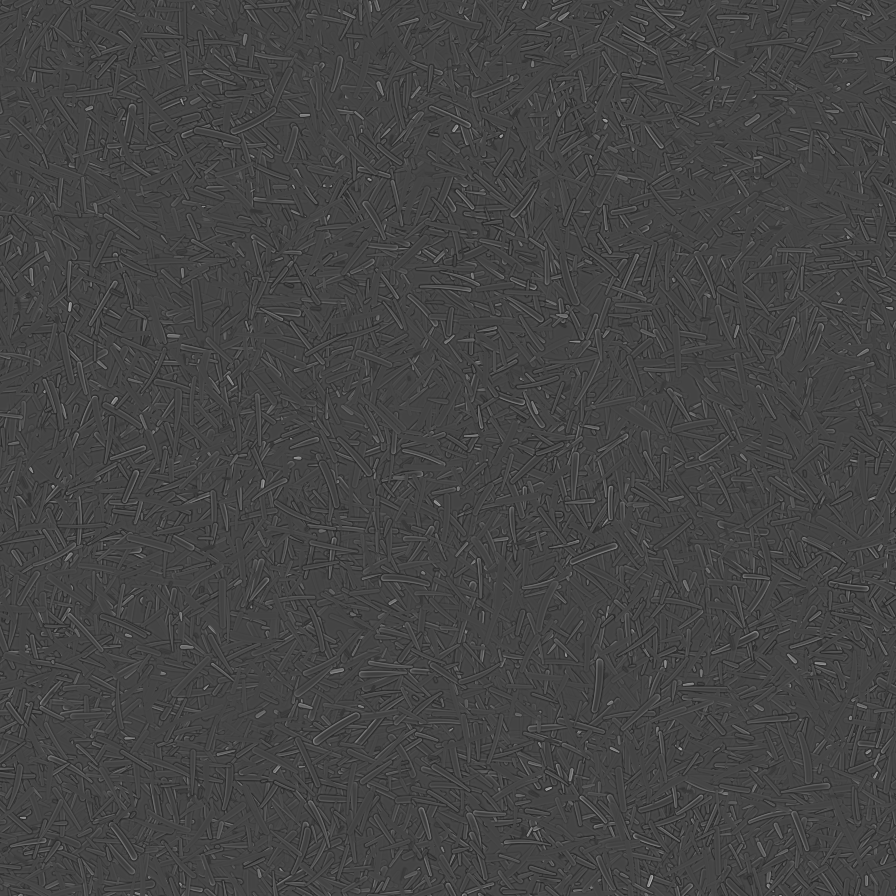
Give the GLSL for this texture map, as a Shadertoy shader.

```glsl
#define LAYERS 14
#define CELL 0.038
#define MAX_HALF_LENGTH 0.031
#define HALF_WIDTH 0.0046
#define RIM_WIDTH 0.0009
#define SHADOW_WIDTH 0.0013
#define BODY_TONE 0.267
#define SHADOW_TONE 0.14
#define RIM_GAIN 0.09
#define GLINT_GAIN 0.34
#define FLOW_SCALE 5.0
#define ANGLE_SPREAD 2.4

vec3 hash3(vec3 p) {
    p = fract(p * vec3(0.1031, 0.1030, 0.0973));
    p += dot(p, p.yxz + 33.33);
    return fract((p.xxy + p.yxx) * p.zyx);
}

float valueNoise(vec2 p) {
    vec2 cell = floor(p), f = fract(p);
    f = f * f * (3.0 - 2.0 * f);
    float a = hash3(vec3(cell, 7.0)).x;
    float b = hash3(vec3(cell + vec2(1, 0), 7.0)).x;
    float c = hash3(vec3(cell + vec2(0, 1), 7.0)).x;
    float d = hash3(vec3(cell + vec2(1, 1), 7.0)).x;
    return mix(mix(a, b, f.x), mix(c, d, f.x), f.y);
}

float bell(float x) {
    return exp(-x * x);
}

// Distance to a bent blade with one blunt end and one narrower end
float bladeDistance(vec2 q, float halfLength, float halfWidth, float taper) {
    float t = clamp(q.x / halfLength, -1.0, 1.0);
    float width = halfWidth * mix(1.0, taper, smoothstep(-0.4, 1.0, t));
    float beyond = max(abs(q.x) - halfLength + halfWidth, 0.0);
    return length(vec2(beyond, q.y)) - width;
}

// Lays one blade over the tone below it
float addBlade(float tone, vec2 uv, vec2 cell, float layer, float pixel) {
    vec3 place = hash3(vec3(cell + 11.0, layer * 17.0 + 3.0));
    vec3 shape = hash3(vec3(cell + 53.0, layer * 13.0 + 29.0));
    vec3 look = hash3(vec3(cell + 97.0, layer * 19.0 + 61.0));
    vec2 centre = (cell + place.xy) * CELL - layer * vec2(0.0137, 0.0211);

    // Blades roughly follow a slowly turning direction
    float angle = 7.0 * valueNoise(centre * FLOW_SCALE + 20.0)
                + (place.z - 0.5) * ANGLE_SPREAD;
    vec2 along = vec2(cos(angle), sin(angle));
    vec2 p = uv - centre;
    vec2 q = vec2(dot(p, along), dot(p, vec2(-along.y, along.x)));
    q.y += (shape.z - 0.5) * 8.0 * q.x * q.x;

    float halfLength = MAX_HALF_LENGTH * mix(0.08, 1.0, shape.x);
    float halfWidth = HALF_WIDTH * mix(0.5, 1.0, shape.y) * mix(0.4, 1.0, shape.x);
    float taper = mix(0.3, 0.95, fract(shape.y * 7.0));
    float d = bladeDistance(q, halfLength, halfWidth, taper);

    // Short blades are chips; some of them are pale, some dark
    float chip = 1.0 - smoothstep(0.1, 0.4, shape.x);
    float glint = pow(look.z, 6.0);
    float edge = look.y * look.y;

    // Thin contact shadow with a faint pale fringe beyond it
    float fall = max(d, 0.0) / SHADOW_WIDTH;
    float strength = max(mix(0.06, 0.85, edge), 0.9 * glint);
    tone = mix(tone, SHADOW_TONE, strength * bell(fall));
    tone += 0.016 * strength * bell(fall - 2.1);

    // Flat body, pale rim, and a glint on the blunt end
    float rimWidth = max(RIM_WIDTH, 0.5 * pixel);
    float rim = bell((d + rimWidth) / rimWidth);
    float dip = bell((d + 3.3 * rimWidth) / rimWidth);
    float side = 0.6 + 0.4 * clamp(q.y / halfWidth, -1.0, 1.0) * sign(look.x - 0.5);
    float blunt = 1.0 - smoothstep(-1.0, -0.6, q.x / halfLength);
    float body = BODY_TONE + (look.x - 0.5) * 0.01;
    body += rim * side * (RIM_GAIN * (0.12 + edge) + GLINT_GAIN * 0.45 * glint);
    body -= dip * (0.015 * edge + 0.03 * glint);
    body += GLINT_GAIN * glint * mix(0.22 * blunt, 0.6, chip);
    body -= 0.06 * chip * (1.0 - smoothstep(0.15, 0.35, look.z));

    float cover = 1.0 - smoothstep(-0.5 * pixel, 0.5 * pixel, d);
    return mix(tone, body, cover);
}

void mainImage(out vec4 fragColor, in vec2 fragCoord) {
    vec2 uv = fragCoord / iResolution.y;
    float pixel = 1.0 / iResolution.y;
    float tone = BODY_TONE;

    // Overlapping layers of scattered blades
    for (int layer = 0; layer < LAYERS; layer++) {
        float depth = float(layer);
        vec2 home = floor((uv + depth * vec2(0.0137, 0.0211)) / CELL);
        for (int j = -1; j <= 1; j++)
            for (int i = -1; i <= 1; i++)
                tone = addBlade(tone, uv, home + vec2(i, j), depth, pixel);
    }

    // Some patches are calmer than others
    float contrast = mix(0.8, 1.2, valueNoise(uv * 9.0 + 40.0));
    tone = BODY_TONE + (tone - BODY_TONE) * contrast;
    fragColor = vec4(vec3(tone), 1.0);
}
```
